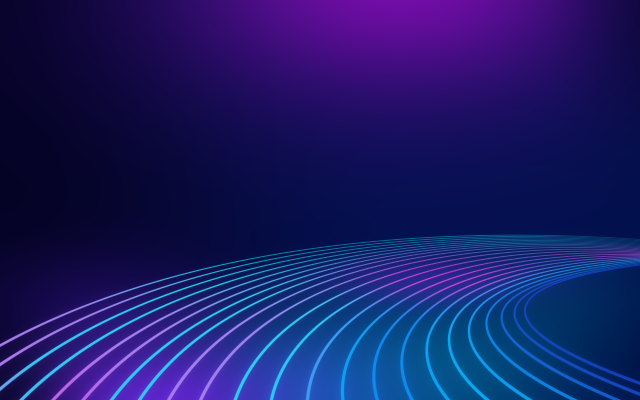
This background is drawn by a Shadertoy shader. Its source:

```glsl
// Neon tracks sweeping round a bend under a violet sky glow.
// Each track is a conic whose apex, tilt and opening vary smoothly with its
// index; soft gaussian pools of light colour the sky and the floor.

const int TRACKS = 23;              // index 0 is the innermost track
const float RIGHT_EDGE = 1.6;       // where all tracks converge
const float THIN = 0.0009;          // half widths, far and near
const float THICK = 0.0040;

const vec3 NIGHT = vec3(0.010, 0.008, 0.13);
const vec3 NAVY = vec3(0.000, 0.065, 0.300);
const vec3 MAGENTA = vec3(0.48, 0.05, 0.68);
const vec3 INDIGO = vec3(0.13, 0.05, 0.40);
const vec3 VIOLET = vec3(0.40, 0.14, 0.84);
const vec3 AZURE = vec3(0.08, 0.38, 0.74);
const vec3 TEAL = vec3(0.00, 0.32, 0.50);

const vec3 LINE_CYAN = vec3(0.08, 0.86, 0.96);
const vec3 LINE_SKY = vec3(0.04, 0.66, 0.95);
const vec3 LINE_BLUE = vec3(0.10, 0.30, 0.86);
const vec3 LINE_LILAC = vec3(0.72, 0.44, 0.92);
const vec3 LINE_PINK = vec3(0.86, 0.25, 0.86);

// Elliptical soft light, 1 at its centre
float pool(vec2 p, vec2 centre, vec2 size) {
    vec2 d = (p - centre) / size;
    return exp(-dot(d, d));
}

// Signed distance to track i, negative inside the bend; p.y points down
float trackDistance(vec2 p, float i) {
    float bump = (i - 13.5) / 3.5;
    vec2 apex = vec2(1.3125 - i * (0.02333 + 0.00292 * i) - 0.052 * exp(-bump * bump),
                     0.777 + i * (0.00458 + 0.00198 * i));
    float tilt = 0.116 + 0.0084 * i;
    float opening = 0.0792 + 0.00477 * i * i;

    // Bend chosen so that the upper branch meets the right edge in order
    float span = RIGHT_EDGE - apex.x;
    float rise = apex.y + tilt * span - (0.6625 - 0.0029 * i);
    float bend = (rise * rise / span - opening) / span;

    float t = p.x - apex.x;
    float h = p.y - apex.y - tilt * t;
    float f = h * h - opening * t - bend * t * t;
    vec2 slope = vec2(-2.0 * tilt * h - opening - 2.0 * bend * t, 2.0 * h);
    return f / max(length(slope), 0.0001);
}

vec3 skyColour(vec2 p) {
    vec3 c = mix(NIGHT, NAVY, smoothstep(0.05, 1.05, p.x));
    c = mix(c, INDIGO, 0.85 * pool(p, vec2(0.95, 0.0), vec2(0.72, 0.42)));
    c = mix(c, MAGENTA, 0.95 * pool(p, vec2(1.0, -0.06), vec2(0.48, 0.25)));
    c = mix(c, NIGHT, 0.6 * pool(p, vec2(1.68, 0.0), vec2(0.22, 0.3)));
    return mix(c, INDIGO, 0.8 * pool(p, vec2(0.26, 0.79), vec2(0.32, 0.16)));
}

vec3 floorColour(vec2 p, vec3 base) {
    vec3 c = mix(base, TEAL, 0.95 * pool(p, vec2(1.08, 0.93), vec2(0.40, 0.22)));
    c = mix(c, TEAL, 0.35 * pool(p, vec2(1.42, 0.78), vec2(0.22, 0.16)));
    c = mix(c, AZURE, 0.85 * pool(p, vec2(0.78, 1.02), vec2(0.28, 0.20)));
    c = mix(c, VIOLET, 0.90 * pool(p, vec2(0.40, 1.02), vec2(0.32, 0.17)));
    return mix(c, VIOLET, 0.35 * pool(p, vec2(1.08, 0.70), vec2(0.26, 0.06)));
}

vec3 trackColour(vec2 p, float i) {
    // Inner tracks run from blue to sky, outer ones alternate in pairs
    vec3 inner = mix(LINE_BLUE, LINE_SKY, smoothstep(0.0, 5.0, i));
    inner = mix(inner, LINE_BLUE, 0.4 * exp(-pow((i - 7.5) / 1.2, 2.0)));
    float pairs = 0.5 + 0.5 * cos(6.2832 * (i - 17.5) / 4.0);
    float lilac = pairs * smoothstep(0.75, 0.3, p.x - 0.05 * (19.0 - i));
    lilac = max(lilac, 0.5 * smoothstep(0.12, 0.0, p.x));
    vec3 outer = mix(LINE_CYAN, LINE_LILAC, lilac);
    outer = mix(outer, LINE_PINK, 0.5 * pairs * pool(p, vec2(0.15, 1.0), vec2(0.2, 0.12)));
    vec3 c = mix(inner, outer, smoothstep(9.0, 11.5, i));

    // Pink sheen over the far side of the bend
    float sheen = pool(p, vec2(1.12, 0.69), vec2(0.30, 0.07));
    sheen = max(sheen, 0.8 * pool(p, vec2(1.55, 0.635), vec2(0.40, 0.025)));
    sheen *= smoothstep(2.0, 8.0, i) * smoothstep(22.0, 15.0, i);
    return mix(c, LINE_PINK, min(1.1 * sheen, 1.0));
}

void mainImage(out vec4 fragColor, in vec2 fragCoord) {
    float pixel = 1.0 / iResolution.y;
    vec2 p = vec2(fragCoord.x, iResolution.y - fragCoord.y) * pixel;

    // Sky, then the lit floor inside the outermost track
    vec3 colour = skyColour(p);
    float rim = trackDistance(p, float(TRACKS - 1));
    colour = mix(colour, floorColour(p, colour), smoothstep(0.03, -0.05, rim));
    colour = mix(colour, NIGHT, 0.55 * pool(p, vec2(0.0, 1.0), vec2(0.12, 0.2)));
    colour = mix(colour, NAVY * 0.8, 0.6 * pool(p, vec2(1.65, 0.95), vec2(0.25, 0.2)));

    // Tracks, thinner and fainter with distance
    float near = smoothstep(0.58, 1.0, p.y);
    float halfWidth = mix(THIN, THICK, near);
    for (int n = 0; n < TRACKS; n++) {
        float i = float(n);
        float d = abs(trackDistance(p, i));
        float strength = mix(0.50, 1.0, smoothstep(0.59, 0.72, p.y));
        strength *= 1.0 - 0.65 * smoothstep(1.15, 1.6, p.x) * smoothstep(8.0, 20.0, i);
        strength *= mix(0.7, 1.0, smoothstep(0.0, 5.0, i));
        float stroke = smoothstep(halfWidth + 0.75 * pixel, halfWidth - 0.75 * pixel, d);
        vec3 tint = trackColour(p, i);
        colour += tint * 0.12 * strength * near * exp(-d / 0.010);
        colour = mix(colour, tint, stroke * strength);
    }
    fragColor = vec4(clamp(colour, 0.0, 1.0), 1.0);
}
```
